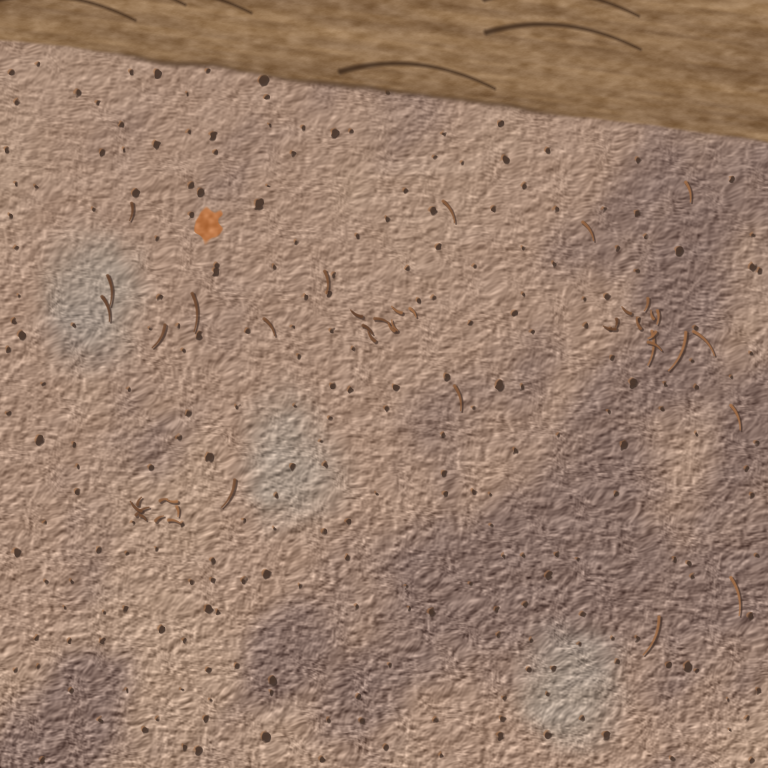
A WebGL 2 fragment shader for this texture:

```glsl
#version 300 es
precision highp float;
// Rippled, grainy sand with soft hollows, twigs and pebbles below a weathered plank.
uniform vec2 u_resolution;
out vec4 fragColor;

float hash(vec2 p) {
  return fract(sin(dot(p, vec2(127.1, 311.7))) * 43758.5);
}

vec2 hash2(vec2 p) {
  return vec2(hash(p), hash(p + 41.3));
}

float noise(vec2 p) {
  vec2 i = floor(p), f = fract(p);
  f = f * f * (3.0 - 2.0 * f);
  return mix(mix(hash(i), hash(i + vec2(1, 0)), f.x),
             mix(hash(i + vec2(0, 1)), hash(i + vec2(1, 1)), f.x), f.y);
}

float fbm(vec2 p) {
  float sum = 0.0, amp = 0.5;
  for (int i = 0; i < 4; i++) {
    sum += amp * noise(p);
    p = mat2(1.6, 1.2, -1.2, 1.6) * p + 7.3;
    amp *= 0.5;
  }
  return sum / 0.9375;
}

// Coverage of a slightly bent stroke that tapers towards b.
float stroke(vec2 p, vec2 a, vec2 b, float width, float aa) {
  vec2 d = b - a;
  float t = clamp(dot(p - a, d) / dot(d, d), 0.0, 1.0);
  vec2 bend = vec2(-d.y, d.x) * 0.4 * t * (1.0 - t);
  float dist = length(p - a - d * t - bend) - width * (1.0 - 0.6 * t);
  return 1.0 - smoothstep(-aa, aa, dist);
}

vec3 sand(vec2 p) {
  // Hollows stretch down to the right.
  vec2 q = mat2(0.8, 0.6, -0.6, 0.8) * p;
  float hollow = smoothstep(0.44, 0.7, fbm(q * vec2(5.5, 3.8) + 3.7));
  float rise = smoothstep(0.45, 0.75, fbm(p * vec2(5.0, 4.0) + 21.0));
  vec3 col = mix(vec3(0.65, 0.535, 0.46), vec3(0.51, 0.42, 0.385), hollow * 0.9);
  col = mix(col, vec3(0.71, 0.6, 0.51), rise * 0.45 * (1.0 - hollow));
  // Pale, cool dusty patches.
  for (int i = 0; i < 3; i++) {
    vec2 c = vec2(0.38, 0.4) + float(i) * vec2(-0.26, 0.21) * (i == 2 ? -0.7 : 1.0);
    vec2 d = (p - c + 0.06 * (fbm(p * 14.0) - 0.5)) * vec2(12.0, 9.0);
    d = mat2(0.8, 0.5, -0.5, 0.8) * d;
    col = mix(col, vec3(0.64, 0.59, 0.54), 0.7 * (1.0 - smoothstep(0.2, 1.1, length(d))));
  }
  // Embossed grain lit from the upper left, rougher near the bottom.
  vec2 g = p * vec2(150.0, 200.0) + 2.0 * noise(p * 35.0);
  float relief = noise(g) - noise(g + vec2(-0.7, 0.9));
  relief += 0.6 * (noise(g * 1.9) - noise(g * 1.9 + vec2(-0.6, 0.8)));
  float ripple = noise(p * vec2(28.0, 45.0)) - noise(p * vec2(28.0, 45.0) + vec2(-0.4, 0.5));
  col += relief * mix(0.25, 0.13, p.y) * vec3(1.0, 0.93, 0.86);
  return col + ripple * 0.06;
}

vec3 plank(vec2 p, float across, float aa) {
  float broad = noise(vec2(p.x * 3.0, across * 55.0));
  float fine = noise(vec2(p.x * 14.0, across * 190.0));
  float chips = fbm(p * vec2(60.0, 130.0));
  vec3 col = mix(vec3(0.46, 0.35, 0.25), vec3(0.64, 0.51, 0.37), 0.5 * broad + 0.5 * fine);
  col += (chips - 0.5) * 0.2;
  // Long cracks along the fibres.
  for (int i = 0; i < 7; i++) {
    vec2 r = hash2(vec2(float(i), 5.0));
    vec2 a = vec2(r.x * 0.8 - 0.05, 0.963 + 0.13 * r.y);
    float crack = stroke(vec2(p.x, across), a, a + vec2(0.2, 0.004), 0.0035, 0.002 + aa);
    col = mix(col, vec3(0.23, 0.16, 0.11), crack * 0.8);
  }
  return col;
}

void main() {
  vec2 p = gl_FragCoord.xy / u_resolution;
  float aa = 1.0 / min(u_resolution.x, u_resolution.y);
  vec3 col = sand(p);

  // Pebbles and crumbs, one per cell at most, each with a warm lit rim.
  for (int layer = 0; layer < 2; layer++) {
    float cells = layer == 0 ? 13.0 : 27.0;
    vec2 id = floor(p * cells) + float(layer) * 57.0;
    vec2 d = (fract(p * cells) - 0.25 - 0.5 * hash2(id)) / cells;
    float size = mix(0.5, 1.0, hash(id + 9.1)) * (layer == 0 ? 0.0062 : 0.0035);
    float present = step(0.7, hash(id + 3.7));
    d += 0.003 * (noise(p * 220.0) - 0.5);
    float rim = 1.0 - smoothstep(-aa, aa, length(d + vec2(0.002, -0.002)) - size);
    float body = 1.0 - smoothstep(-aa, aa, length(d * vec2(1.0, 0.8)) - size);
    col = mix(col, vec3(0.62, 0.42, 0.27), rim * present * 0.6);
    col = mix(col, vec3(0.25, 0.19, 0.16), body * present * 0.85);
  }

  // Loose twigs, then clumps of short litter, with shadows on the right.
  for (int i = 0; i < 44; i++) {
    float k = float(i);
    bool loose = i < 18;
    vec2 r = hash2(vec2(k, 2.0));
    vec2 home = hash2(vec2(floor(k / 9.0), 13.0)) * vec2(0.8, 0.45) + vec2(0.1, 0.3);
    vec2 a = loose ? r * vec2(0.94, 0.7) + vec2(0.03, 0.12) : home + (r - 0.5) * vec2(0.07, 0.06);
    float angle = loose ? -1.5 + 1.3 * (hash(vec2(k, 8.0)) - 0.5) : 6.3 * hash(vec2(k, 8.0));
    float len = (loose ? 0.055 : 0.022) * mix(0.4, 1.0, hash(vec2(k, 4.0)));
    vec2 b = a + len * vec2(cos(angle), sin(angle));
    float shade = stroke(p - vec2(0.002, -0.002), a, b, 0.0026, aa);
    float wood = stroke(p, a, b, 0.0021, aa);
    col = mix(col, vec3(0.27, 0.2, 0.17), shade * 0.75);
    col = mix(col, mix(vec3(0.38, 0.25, 0.17), vec3(0.66, 0.45, 0.29), r.x), wood * 0.85);
  }

  // A single dry leaf.
  vec2 leaf = (p - vec2(0.272, 0.707)) / vec2(0.017, 0.023) + 0.5 * (noise(p * 90.0) - 0.5);
  vec3 leafColor = vec3(0.74, 0.45, 0.25) + 0.2 * (noise(p * 160.0) - 0.5);
  col = mix(col, leafColor, 0.85 * (1.0 - smoothstep(0.85, 1.05, length(leaf))));

  // The plank crosses the top with a worn lower edge.
  float across = p.y + 0.13 * p.x;
  float edge = across - 0.948 - 0.012 * (fbm(vec2(p.x * 14.0, 4.0)) - 0.5);
  float lip = (1.0 - smoothstep(0.0, 0.007, abs(edge))) * noise(vec2(p.x * 9.0, 2.0));
  col = mix(col, plank(p, across, aa), smoothstep(-0.003, 0.003, edge));
  col = mix(col, vec3(0.3, 0.22, 0.16), lip * 0.6);
  fragColor = vec4(clamp(col, 0.0, 1.0), 1.0);
}
```
